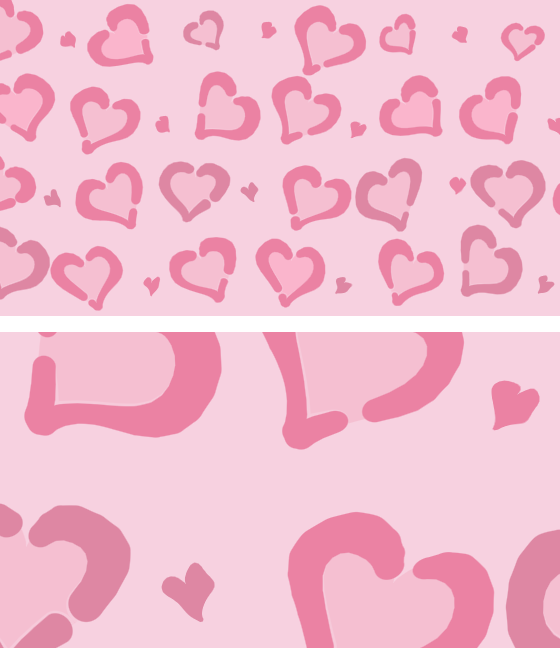
Top, the full canvas; bottom, a detail of the centre.
Write a Shadertoy shader that draws this pattern.

```glsl
// Leopard-style hearts: staggered rows hold two large outlined hearts and one
// small solid heart per repeat. Each heart is a closed curve stroked with a
// broken brush of varying width, over a paler filling.

const float TAU = 6.2831853;
const vec2 REPEAT = vec2(0.625, 0.25);   // repeat width and row height

vec3 hash3(vec2 p) {
    vec3 q = fract(vec3(p.xyx) * vec3(0.1031, 0.1030, 0.0973));
    q += dot(q, q.yxz + 33.33);
    return fract((q.xxy + q.yzz) * q.zyx);
}

// Heart outline with slightly parted lobes, about one unit in radius
vec2 heartPoint(float t) {
    float s = sin(t);
    float x = 16.0 * s * s * s / 17.0 + 0.05 * sign(s);
    float y = 13.0 * cos(t) - 5.0 * cos(2.0 * t) - 2.0 * cos(3.0 * t) - cos(4.0 * t);
    return vec2(0.93 * x, y / 17.0 + 0.13);
}

// Brush radius: fat on the lobes, slim toward notch and tip
float brushRadius(float t, float seed) {
    float a = min(t, TAU - t);
    float lobe = smoothstep(0.35, 1.0, a) * (1.0 - smoothstep(1.4, 2.5, a));
    return 0.12 + (0.085 + 0.02 * sin(t)) * lobe + 0.02 * sin(3.0 * t + seed * TAU);
}

// Returns signed distances to the filling (x) and to the broken rim (y)
vec2 heartDistances(vec2 p, vec3 rnd) {
    const int STEPS = 40;
    float dt = TAU / float(STEPS);
    float side = rnd.x < 0.5 ? -1.0 : 1.0;
    float gap = 0.5 * TAU + side * (0.5 + 0.8 * rnd.y);
    float outline = 1e3, rim = 1e3, inside = 1.0;
    vec2 a = heartPoint(0.0);
    for (int i = 0; i < STEPS; i++) {
        float t = float(i) * dt, mid = t + 0.5 * dt;
        vec2 b = heartPoint(t + dt), e = b - a, w = p - a;
        float h = clamp(dot(w, e) / dot(e, e), 0.0, 1.0);
        float d = length(w - e * h);
        outline = min(outline, d);
        // The brush lifts at the notch and at one place near the tip
        bool lifted = mid < 0.42 || mid > TAU - 0.62 || abs(mid - gap) < 0.16;
        if (!lifted) rim = min(rim, d - brushRadius(t + h * dt, rnd.z));
        // Even-odd crossing test
        bvec3 c = bvec3(p.y >= a.y, p.y < b.y, e.x * w.y > e.y * w.x);
        if (all(c) || !any(c)) inside = -inside;
        a = b;
    }
    return vec2(inside * outline - 0.06, rim);
}

void mainImage(out vec4 fragColor, in vec2 fragCoord) {
    vec2 uv = fragCoord / iResolution.y;
    float pixel = 1.3 / iResolution.y;
    vec3 blush = vec3(0.97, 0.82, 0.88);
    vec3 color = blush;
    float row0 = floor(uv.y / REPEAT.y);

    for (int j = -1; j <= 1; j++) {
        float row = row0 + float(j);
        float shift = 0.33 * row + 0.04;
        float col0 = floor((uv.x - shift) / REPEAT.x);
        for (int k = 0; k < 9; k++) {
            int slot = k % 3;
            bool small = slot == 2;
            float col = col0 + float(k / 3 - 1);
            vec2 id = vec2(col * 3.0 + float(slot), row) + 57.0;
            vec3 place = hash3(id), shape = hash3(id + 211.3), tint = hash3(id + 97.7);

            // Jittered centre on gently waving rows
            float slotX = slot == 0 ? 0.0 : (slot == 1 ? 0.243 : 0.434);
            vec2 center = vec2(shift + col * REPEAT.x + slotX, (row + 0.5) * REPEAT.y);
            center.y += 0.02 * sin(9.0 * center.x + 1.0);
            center += (place.xy - 0.5) * (small ? 0.04 : 0.022);

            float size = 0.097 + 0.009 * shape.x;
            if (tint.z < 0.15) size = 0.06;
            if (small) size = 0.031;
            vec2 p = (uv - center) / size;
            if (dot(p, p) > 2.2) continue;

            // Turn, mirror, lean and wobble
            float angle = (place.z - 0.5) * 1.8;
            p = mat2(cos(angle), -sin(angle), sin(angle), cos(angle)) * p;
            if (shape.y < 0.5) p.x = -p.x;
            p.x += (shape.z - 0.5) * 0.3 * p.y;
            p += (small ? 0.09 : 0.03) * sin(p.yx * 5.0 + shape.xy * TAU);
            if (small) p.x *= 1.2;

            vec2 d = heartDistances(p, shape);
            vec2 cover = clamp(0.5 - d * size / pixel, 0.0, 1.0);
            vec3 rose = tint.x < 0.3 ? vec3(0.87, 0.53, 0.64) : vec3(0.92, 0.51, 0.64);
            vec3 petal = tint.y < 0.26 ? vec3(0.98, 0.71, 0.80) : vec3(0.96, 0.75, 0.82);

            if (small) {
                color = mix(color, rose, cover.x);
            } else {
                // Pale sliver between filling and rim on one side
                float sliver = d.y - 0.09 * max(0.0, dot(p, vec2(0.6, -0.8)) - 0.1);
                petal = mix(petal, blush, 0.6 * clamp(0.5 - sliver * size / pixel, 0.0, 1.0));
                color = mix(color, petal, cover.x);
                color = mix(color, rose, cover.y);
            }
        }
    }
    fragColor = vec4(color, 1.0);
}
```
